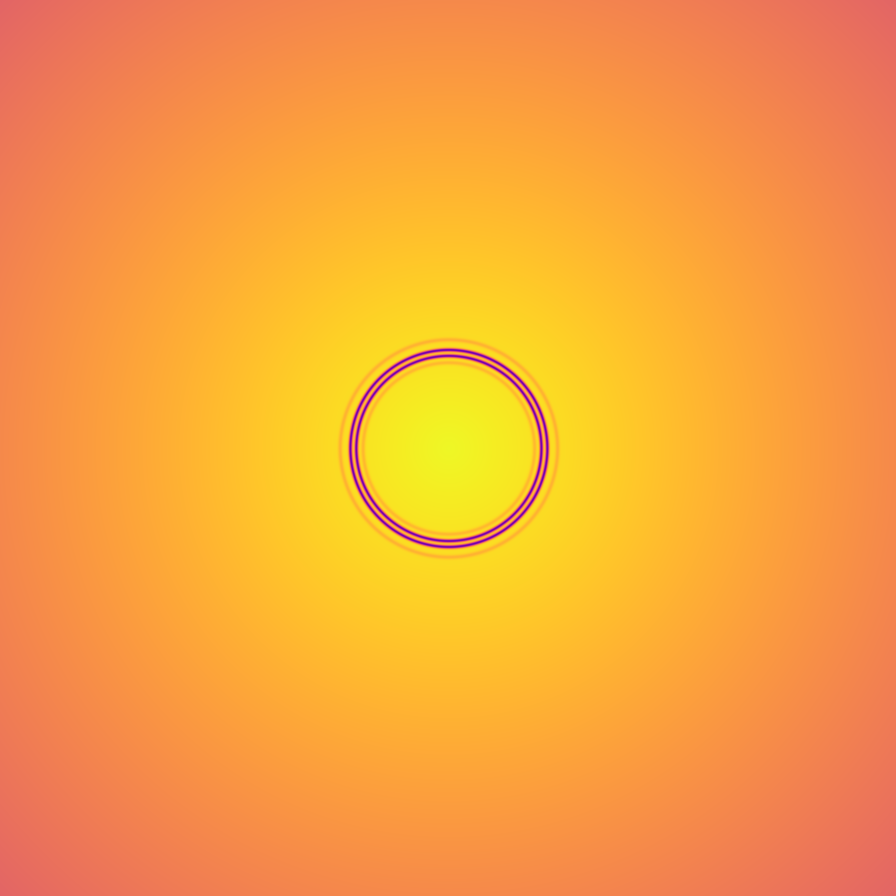
Write a three.js fragment shader that draws this background.

```glsl
// Warm radial glow with a thin double violet ring and two faint orange halos.

#define CENTER vec2(0.501, 0.4995)
#define FALLOFF 0.57
#define RING_RADIUS 0.1066
#define LINE_OFFSET 0.0033
#define LINE_WIDTH 0.0014
#define LINE_DEPTH 0.72
#define HALO_OUTER 0.1213
#define HALO_INNER 0.0957
#define HALO_WIDTH 0.0017
#define HALO_DEPTH 0.1

varying vec2 vUv;

// Polynomial heat ramp: indigo, violet, coral, orange, yellow
vec3 heatRamp(float t) {
  const vec3 c0 = vec3(0.0587, 0.0233, 0.5433);
  const vec3 c1 = vec3(2.1765, 0.2384, 0.7540);
  const vec3 c2 = vec3(-2.6895, -7.4559, 3.1108);
  const vec3 c3 = vec3(6.1303, 42.3462, -28.5189);
  const vec3 c4 = vec3(-11.1074, -82.6663, 60.1398);
  const vec3 c5 = vec3(10.0231, 71.4136, -54.0722);
  const vec3 c6 = vec3(-3.6587, -22.9315, 18.1919);
  return c0 + t * (c1 + t * (c2 + t * (c3 + t * (c4 + t * (c5 + t * c6)))));
}

// Soft bell profile around zero
float bell(float x, float width) {
  float k = x / width;
  return exp(-0.5 * k * k);
}

void main() {
  float radius = length(vUv - CENTER);

  // Glow fading outward
  float heat = 1.0 - FALLOFF * radius;

  // Twin dark lines either side of the ring radius
  float fromLine = abs(radius - RING_RADIUS) - LINE_OFFSET;
  float mirrored = abs(radius - RING_RADIUS) + LINE_OFFSET;
  heat -= LINE_DEPTH * (bell(fromLine, LINE_WIDTH) + bell(mirrored, LINE_WIDTH));

  // Faint halos inside and outside
  heat -= HALO_DEPTH * bell(radius - HALO_OUTER, HALO_WIDTH);
  heat -= HALO_DEPTH * bell(radius - HALO_INNER, HALO_WIDTH);

  gl_FragColor = vec4(heatRamp(clamp(heat, 0.0, 1.0)), 1.0);
}
```
